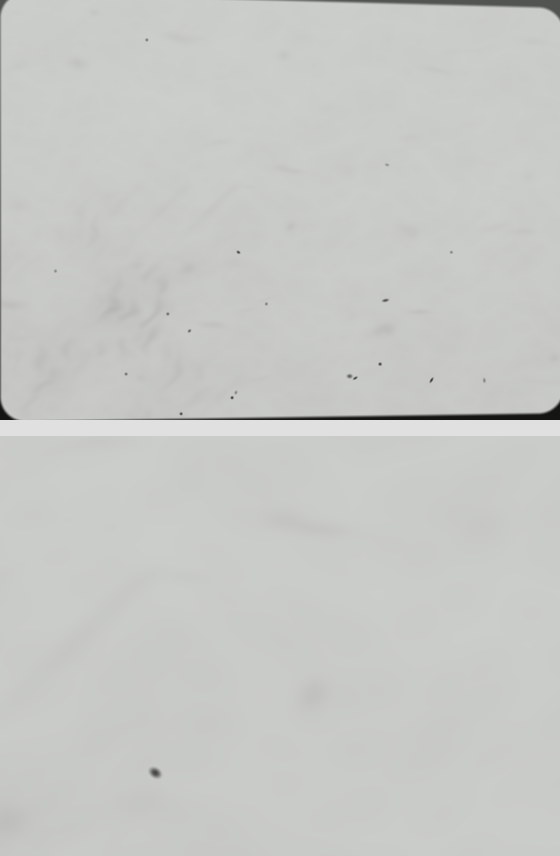
Top, the full canvas; bottom, a detail of the centre.
Give the GLSL for this texture, as a WebGL 2 fragment shader.

```glsl
#version 300 es
precision highp float;
// A worn pale panel with rounded corners, faint smudges, streaks and dark specks.

#define PANEL_COLOR vec3(0.797, 0.805, 0.795)
#define SMUDGE_TINT vec3(0.98, 1.07, 1.04)
#define SPECK_COLOR vec3(0.2, 0.2, 0.19)
#define SURROUND_LOW vec3(0.08, 0.08, 0.07)
#define SURROUND_HIGH vec3(0.32, 0.33, 0.32)
#define CORNER_RADIUS 0.06
#define EDGE_SOFTNESS 0.005
#define SPECK_COUNT 18
#define SMUDGE_COUNT 68
#define SMUDGE_DEPTH 0.046
#define WISP_DEPTH 0.045
#define STREAK_DEPTH 0.015

uniform vec2 u_resolution;
out vec4 fragColor;

vec4 random4(float n) {
    vec4 v = fract(n * vec4(0.1031, 0.1030, 0.0973, 0.1099));
    v += dot(v, v.wzxy + 33.33);
    return fract((v.xxyz + v.yzzw) * v.zywx);
}

vec2 rotate(vec2 p, float angle) {
    float c = cos(angle), s = sin(angle);
    return vec2(c * p.x + s * p.y, c * p.y - s * p.x);
}

// Distance to the nearest jittered cell point
float cellular(vec2 p) {
    vec2 cell = floor(p);
    float nearest = 2.0;
    for (int j = -1; j <= 1; j++)
        for (int i = -1; i <= 1; i++) {
            vec2 c = cell + vec2(i, j);
            vec2 point = c + random4(dot(c, vec2(1.0, 57.0)) + 400.0).xy;
            nearest = min(nearest, length(point - p));
        }
    return nearest;
}

// Rounded panel whose top and bottom edges converge to the right
float panelDistance(vec2 p) {
    float top = 1.017 - 0.027 * p.x;
    float bottom = 0.015 * p.x - 0.004;
    vec2 center = vec2(0.6715, 0.5 * (top + bottom));
    vec2 halfSize = vec2(0.6705, 0.5 * (top - bottom));
    vec2 q = abs(p - center) - halfSize + CORNER_RADIUS;
    return length(max(q, 0.0)) + min(max(q.x, q.y), 0.0) - CORNER_RADIUS;
}

// Broad shade, deeper toward the bottom, with cloudy mottling
float shade(vec2 p) {
    float waves = sin(3.1 * p.x + 2.3 * p.y + 1.0) + sin(9.0 * p.y - 5.2 * p.x);
    vec2 warped = p + 0.02 * sin(p.yx * vec2(23.0, 19.0));
    float coarse = 1.0 - smoothstep(0.05, 0.75, cellular(warped * vec2(6.0, 9.0) + 20.0));
    float fine = 1.0 - smoothstep(0.0, 0.8, cellular(warped * vec2(19.0, 27.0) + 5.0));
    float clouds = (0.007 * coarse + 0.006 * fine) * (1.2 - 0.5 * p.y);
    return 0.0017 * waves + clouds + 0.0115 * (1.0 - smoothstep(0.05, 0.75, p.y));
}

// Soft smears of many sizes, mostly level
float smudges(vec2 p) {
    float sum = 0.0;
    for (int i = 0; i < SMUDGE_COUNT; i++) {
        vec4 place = random4(float(i) + 11.0);
        vec4 shape = random4(float(i) + 211.0);
        vec2 d = rotate(p - place.xy * vec2(1.333, 1.0), 0.5 * (shape.x - 0.5));
        d.y += 0.002 * sin(70.0 * d.x + 6.3 * shape.w);
        d /= vec2(mix(0.01, 0.036, shape.y), mix(0.004, 0.014, shape.z));
        sum += exp(-dot(d, d)) * mix(0.1, 0.8, pow(place.z, 2.5));
    }
    return sum;
}

// Crumpled rubbed trails at the lower left
float wisps(vec2 p) {
    float across = (p.x - 0.27) / 0.21;
    float area = exp(-across * across) * (1.0 - smoothstep(0.25, 0.62, p.y));
    vec2 warped = p + 0.012 * sin(p.yx * vec2(41.0, 35.0) + vec2(0.0, 2.0));
    warped += 0.005 * sin(warped.yx * vec2(113.0, 97.0));
    vec2 q = rotate(warped, 0.8) * vec2(13.0, 19.0);
    float blots = 1.0 - smoothstep(0.0, 0.75, cellular(q));
    float folds = 0.65 + 0.35 * sin(130.0 * warped.x - 75.0 * warped.y);
    float gate = smoothstep(-1.2, 1.3, sin(17.0 * p.x + 8.0 * p.y) + sin(21.0 * p.y - 12.0 * p.x));
    return area * gate * (0.2 + blots * folds * 1.3);
}

// Parallel slanted streaks ending at a level line
float streaks(vec2 p) {
    float sum = 0.0;
    vec2 along = normalize(vec2(0.21, 0.2));
    for (int i = 0; i < 3; i++) {
        float k = float(i);
        vec2 d = p - vec2(0.59 - 0.115 * k, 0.585);
        float t = -dot(d, along);
        float side = dot(d, vec2(-along.y, along.x)) / 0.0105;
        float fade = smoothstep(-0.01, 0.03, t) * (1.0 - smoothstep(0.1, 0.32 - 0.05 * k, t));
        sum += exp(-side * side) * fade * (1.0 - 0.25 * k);
    }
    return sum * (1.0 - smoothstep(0.55, 0.575, p.y));
}

// Small roundish grains, denser near the bottom
float specks(vec2 p) {
    float cover = 0.0;
    for (int i = 0; i < SPECK_COUNT; i++) {
        vec4 place = random4(float(i) + 71.0);
        vec4 shape = random4(float(i) + 171.0);
        vec2 d = p - vec2(0.08 + 1.1 * place.x, 0.01 + 0.94 * pow(place.y, 1.5));
        d = rotate(d, 6.283 * shape.x);
        float size = mix(0.0036, 0.006, pow(shape.y, 4.0));
        float stretch = 1.0 + 0.8 * pow(shape.z, 4.0);
        float r = length(d / (size * vec2(stretch, 1.0 / sqrt(stretch))));
        cover = max(cover, (1.0 - smoothstep(0.1, 1.6, r)) * mix(0.35, 0.95, shape.w));
    }
    return cover;
}

void main() {
    vec2 p = gl_FragCoord.xy / u_resolution.y;
    float marks = SMUDGE_DEPTH * smudges(p) + WISP_DEPTH * wisps(p) + STREAK_DEPTH * streaks(p);
    vec3 panel = PANEL_COLOR - SMUDGE_TINT * (shade(p) + min(marks, 0.08));
    panel = mix(panel, SPECK_COLOR, specks(p));
    vec3 surround = mix(SURROUND_LOW, SURROUND_HIGH, smoothstep(0.3, 0.95, p.y));
    float outside = smoothstep(-EDGE_SOFTNESS, EDGE_SOFTNESS, panelDistance(p));
    fragColor = vec4(mix(panel, surround, outside), 1.0);
}
```
